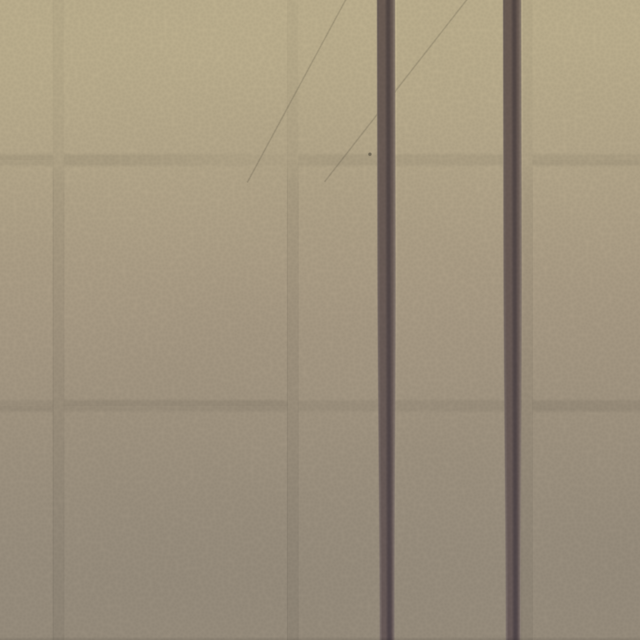
This texture is drawn by a WebGL 2 fragment shader. Its source:

```glsl
#version 300 es
precision highp float;
// Pale wall panels with faint recessed joints, two dark vertical rods and thin scratches.
// A vertical colour ramp is tinted by repeated joint bands, then overlaid with rods whose
// profile is built from soft bands; cellular noise and layered sines add grain and wear.

uniform vec2 u_resolution;
out vec4 fragColor;

const vec3 WALL_LOW = vec3(0.580, 0.540, 0.478);
const vec3 WALL_MID = vec3(0.648, 0.594, 0.507);
const vec3 WALL_TOP = vec3(0.722, 0.672, 0.543);
const vec3 ROD_EDGE = vec3(0.500, 0.450, 0.405);
const vec3 ROD_BODY = vec3(0.405, 0.350, 0.318);
const vec3 ROD_CORE = vec3(0.300, 0.260, 0.250);

const vec2 PANEL_SIZE = vec2(0.366, 0.384);
const vec2 JOINT_ORIGIN = vec2(0.0915, 0.366);
const vec2 JOINT_HALF = vec2(0.0085, 0.0090);
const float JOINT_SHADE = 0.060;
const float ROD_FIRST = 0.603;
const float ROD_SPACING = 0.197;
const float ROD_HALF = 0.0142;
const float GRAIN_CELLS = 170.0;
const float GRAIN_AMOUNT = 0.045;

float hash(vec2 p) {
    p = fract(p * vec2(0.1031, 0.1137));
    p += dot(p, p.yx + 33.33);
    return fract((p.x + p.y) * p.x * 17.0);
}

// Distance to the nearest jittered point of a unit grid.
float cellular(vec2 p) {
    vec2 cell = floor(p);
    float nearest = 2.0;
    for (int j = -1; j <= 1; j++) {
        for (int i = -1; i <= 1; i++) {
            vec2 c = cell + vec2(i, j);
            vec2 feature = c + vec2(hash(c), hash(c + 57.0));
            nearest = min(nearest, length(p - feature));
        }
    }
    return nearest;
}

// Broad stains from sines of rising frequency.
float mottling(vec2 p) {
    float sum = 0.0, weight = 0.5;
    for (int i = 0; i < 4; i++) {
        sum += weight * sin(p.x + 1.7 * sin(p.y)) * sin(p.y * 1.2 + float(i));
        p = mat2(0.8, 0.6, -0.6, 0.8) * p * 1.9;
        weight *= 0.55;
    }
    return sum;
}

// Soft-edged band of given half width around zero.
float band(float d, float halfWidth, float soft) {
    return 1.0 - smoothstep(halfWidth - soft, halfWidth + soft, abs(d));
}

float segmentDistance(vec2 p, vec2 a, vec2 b) {
    vec2 ab = b - a;
    return length(p - a - ab * clamp(dot(p - a, ab) / dot(ab, ab), 0.0, 1.0));
}

vec3 wallColor(vec2 uv) {
    float h = uv.y - 0.025 * (uv.x - 0.5);
    vec3 c = mix(WALL_LOW, WALL_MID, smoothstep(0.05, 0.62, h));
    return mix(c, WALL_TOP, smoothstep(0.45, 1.0, h));
}

// Darkening of the panel joints; upright strips interrupt the level ones.
float jointShade(vec2 uv) {
    vec2 grid = (uv - JOINT_ORIGIN) / PANEL_SIZE;
    vec2 d = (fract(grid + 0.5) - 0.5) * PANEL_SIZE;
    vec2 id = floor(grid);
    float upright = band(d.x, JOINT_HALF.x, 0.0018);
    float level = band(d.y, JOINT_HALF.y, 0.0035);
    float wear = mix(0.55, 1.1, hash(id + 4.0)) + 0.3 * mottling(uv * 14.0);
    // The upper joint fades out towards the right of the second panel.
    float fade = step(0.0, grid.x) * step(grid.x, 1.0) * step(0.55, uv.y);
    level *= 1.0 - 0.7 * fade * smoothstep(0.1, 0.9, grid.x);
    float lower = 1.0 - smoothstep(0.70, 0.76, uv.y);
    float lip = band(d.x + JOINT_HALF.x, 0.0010, 0.0010) * mix(0.25, 0.8, lower);
    lip += 0.4 * band(d.x - JOINT_HALF.x, 0.0010, 0.0010) * lower;
    float strip = upright * mix(0.45, 0.75, lower) + lip;
    return JOINT_SHADE * (strip + level * (1.0 - upright) * clamp(wear, 0.6, 1.25));
}

// Rod seen face on: pale rim, brown body and a dark groove right of centre.
vec3 addRod(vec3 base, float x, float y, float pixel) {
    float soft = max(pixel, 0.0012);
    float taper = mix(0.0115, ROD_HALF, smoothstep(0.0, 0.6, y));
    float shift = 0.0018 * (1.0 - y);
    float d = x - shift;
    vec3 rod = mix(ROD_EDGE, ROD_BODY, band(d, taper * 0.80, 0.0025));
    rod = mix(rod, ROD_CORE, 0.85 * band(d - 0.0035, 0.0035, 0.0030));
    rod = mix(rod, ROD_CORE, 0.45 * band(d + taper * 0.85, 0.0015, 0.0015) * y);
    rod += vec3(-0.012, -0.008, 0.018) * (1.0 - y);
    base *= 1.0 + 0.05 * band(d - taper - 0.0015, 0.0012, 0.0012) * y;
    return mix(base, rod, band(d, taper, soft));
}

void main() {
    vec2 uv = gl_FragCoord.xy / u_resolution;
    float pixel = 1.0 / min(u_resolution.x, u_resolution.y);
    vec3 color = wallColor(uv) * (1.0 - jointShade(uv));
    // Two slanted scratches and a small chip.
    float scratch = min(segmentDistance(uv, vec2(0.387, 0.716), vec2(0.540, 1.0)),
                        segmentDistance(uv, vec2(0.508, 0.717), vec2(0.729, 1.0)));
    color *= 1.0 - 0.13 * band(scratch, 0.0011, max(pixel, 0.0010));
    color *= 1.0 - 0.35 * band(length(uv - vec2(0.578, 0.759)), 0.0025, 0.0015);
    for (int i = 0; i < 2; i++)
        color = addRod(color, uv.x - ROD_FIRST - float(i) * ROD_SPACING, uv.y, pixel);
    // Surface grain, slow stains and a dim lower border.
    color *= 1.0 + GRAIN_AMOUNT * (cellular(uv * GRAIN_CELLS) - 0.5) + 0.008 * mottling(uv * 9.0);
    color *= 1.0 - 0.08 * (1.0 - smoothstep(0.0, 0.006, uv.y));
    fragColor = vec4(color, 1.0);
}
```
